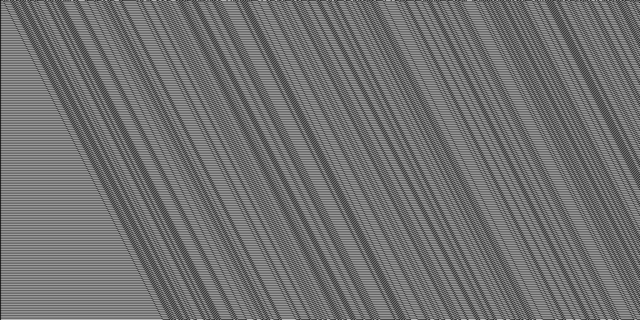
Give the GLSL for this pattern, as a WebGL 2 fragment shader.

```glsl
#version 300 es
precision highp float;

uniform vec2 u_resolution;
out vec4 fragColor;

const vec2 GRID = vec2(768.0, 384.0);   // automaton cells across the canvas
const float SEED_DENSITY = 0.5;         // share of live cells in the first row
const float PACKED_NOISE = 0.5;         // share of irregular cells in packed ranges
const float MIN_RADIUS = 0.6;           // filter radius in cells
const float PIXEL_RADIUS = 1.18;        // filter radius in pixels
const uint SEED = 77u;
const vec3 DEAD = vec3(0.0);
const vec3 LIVE = vec3(1.0);

// Cell ranges of the first row: packed seeds give dense walls, empty ones give plain stripes.
const int PACKED_COUNT = 11;
const vec2 PACKED[PACKED_COUNT] = vec2[](
    vec2(8, 42), vec2(66, 102), vec2(124, 138), vec2(258, 298),
    vec2(322, 352), vec2(375, 399), vec2(415, 440), vec2(455, 480),
    vec2(595, 624), vec2(645, 674), vec2(688, 702));
const int EMPTY_COUNT = 9;
const vec2 EMPTY[EMPTY_COUNT] = vec2[](
    vec2(46, 53), vec2(106, 112), vec2(146, 163), vec2(302, 309),
    vec2(361, 369), vec2(404, 412), vec2(487, 497), vec2(528, 536),
    vec2(630, 637));

float hash(int n) {
    uint h = uint(n) * 747796405u + SEED * 2891336453u;
    h = (h ^ (h >> 16)) * 2246822519u;
    h = (h ^ (h >> 13)) * 3266489917u;
    h ^= h >> 16;
    return float(h >> 8) / 16777216.0;
}

bool inside(float x, vec2 range) {
    return x >= range.x && x < range.y;
}

// First row of the automaton
bool seedCell(int x) {
    if (x < 4) return false;
    float position = float(x);
    bool scattered = hash(x) < SEED_DENSITY;
    for (int i = 0; i < PACKED_COUNT; i++)
        if (inside(position, PACKED[i]))
            return hash(x + 4096) < PACKED_NOISE ? scattered : x % 3 == 2;
    for (int i = 0; i < EMPTY_COUNT; i++)
        if (inside(position, EMPTY[i])) return false;
    return scattered;
}

// A cell lives when it and its left neighbour were both dead.
bool firstStep(int x) {
    return !(seedCell(x) || seedCell(x - 1));
}

bool secondStep(int x) {
    return !(firstStep(x) || firstStep(x - 1));
}

// After two steps the rows repeat, moving one cell right every second row.
bool cellAt(ivec2 cell) {
    if (cell.x <= 0) return false;
    if (cell.y <= 0) return seedCell(cell.x);
    int shift = cell.y / 2;
    if (cell.y % 2 == 1) return firstStep(cell.x - shift);
    return secondStep(cell.x - shift + 1);
}

void main() {
    vec2 uv = gl_FragCoord.xy / u_resolution;
    vec2 center = vec2(uv.x, 1.0 - uv.y) * GRID - 0.5;

    // Tent filter over the cells around the pixel
    vec2 radius = max(vec2(MIN_RADIUS), PIXEL_RADIUS * GRID / u_resolution);
    ivec2 low = max(ivec2(ceil(center - radius)), ivec2(0));
    ivec2 high = min(ivec2(floor(center + radius)), ivec2(GRID) - 1);
    float live = 0.0;
    float total = 0.0;
    for (int y = low.y; y <= high.y; y++) {
        for (int x = low.x; x <= high.x; x++) {
            vec2 tent = max(1.0 - abs(vec2(x, y) - center) / radius, 0.0);
            float weight = tent.x * tent.y;
            live += cellAt(ivec2(x, y)) ? weight : 0.0;
            total += weight;
        }
    }
    fragColor = vec4(mix(DEAD, LIVE, live / max(total, 1e-4)), 1.0);
}
```
